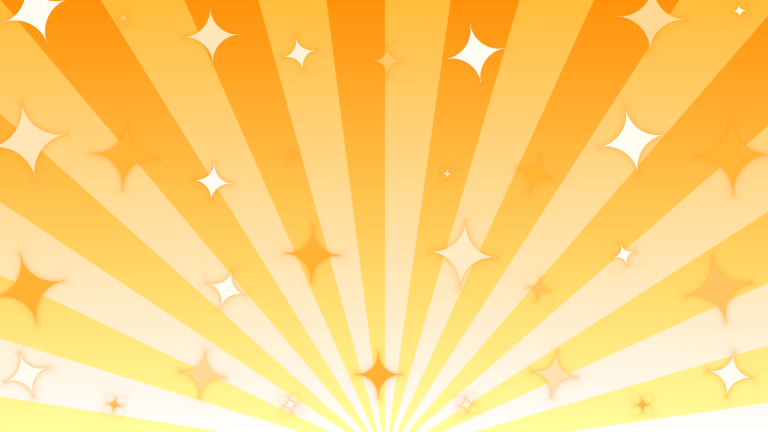
Give the GLSL for this background, as a Shadertoy shader.

```glsl
const float TAU = 6.2831853;

const vec3 DARK_TOP = vec3(1.0, 0.57, 0.04);
const vec3 DARK_BOTTOM = vec3(1.0, 1.0, 0.62);
const vec3 LIGHT_TOP = vec3(1.0, 0.74, 0.23);
const vec3 LIGHT_BOTTOM = vec3(1.0, 1.0, 1.0);
const vec3 STAR_ORANGE = vec3(1.0, 0.70, 0.20);
const vec3 STAR_WHITE = vec3(1.0, 0.99, 0.95);
const vec3 STAR_SHADOW = vec3(1.0, 0.58, 0.10);

const vec2 RAY_ORIGIN = vec2(0.891, -0.060);
const float RAY_ANGLE = TAU / 44.0;
const float LEFT_PINCH = 0.11;

const int ROWS = 4;
const int COLUMNS = 9;
const vec2 FIRST_STAR = vec2(0.088, 0.917);
const vec2 STAR_PITCH = vec2(0.2037, -0.273);
const float STAR_TILT = 0.7;
const float MIN_RADIUS = 0.011;
const float SHADOW_WIDTH = 0.006;
const float SHADOW_STRENGTH = 0.4;

// Waves along each star row: mean, amplitude, peak column, period
const vec4 SHIFT[ROWS] = vec4[](
    vec4(-0.006, 0.0, 0.0, 1.0), vec4(-0.037, 0.037, 1.5, 8.0),
    vec4(-0.020, 0.050, 2.3, 9.0), vec4(-0.027, 0.0, 0.0, 1.0));
const vec4 RISE[ROWS] = vec4[](
    vec4(0.0, 0.058, 0.0, 8.0), vec4(-0.015, -0.050, 2.0, 3.5),
    vec4(0.0, -0.040, 0.0, 2.0), vec4(0.0, 0.035, 0.0, 2.0));
const vec4 RADIUS[ROWS] = vec4[](
    vec4(0.044, 0.035, 4.7, 2.35), vec4(0.044, 0.046, 0.0, 8.0),
    vec4(0.040, 0.042, 0.0, 2.6), vec4(0.034, 0.018, 0.0, 2.0));
const vec4 WHITENESS[ROWS] = vec4[](
    vec4(0.65, 0.40, 0.0, 2.6), vec4(0.50, 0.60, 2.0, 2.5),
    vec4(0.90, 1.00, 1.5, 2.75), vec4(0.55, 0.55, 0.0, 2.7));

float hash(vec2 p) {
    return fract(sin(dot(p, vec2(127.1, 311.7))) * 43758.5453);
}

float wave(vec4 w, float column) {
    return w.x + w.y * cos(TAU * (column - w.z) / w.w);
}

mat2 rotation(float a) {
    float c = cos(a), s = sin(a);
    return mat2(c, s, -s, c);
}

// Four points joined by inward circular arcs
float starDistance(vec2 p, float radius) {
    vec2 q = abs(p);
    return max(radius - length(q - radius), max(q.x, q.y) - radius);
}

vec3 sunburst(vec2 p, float pixel) {
    vec2 d = p - RAY_ORIGIN;
    float phase = atan(d.x, d.y) / RAY_ANGLE;
    phase -= LEFT_PINCH * smoothstep(0.0, 0.9, -phase);
    float fromLight = abs(mod(phase + 0.5, 2.0) - 1.0);
    float soft = pixel / (length(d) * RAY_ANGLE);
    float dark = smoothstep(0.5 - soft, 0.5 + soft, fromLight);
    return mix(mix(LIGHT_BOTTOM, LIGHT_TOP, p.y),
               mix(DARK_BOTTOM, DARK_TOP, p.y), dark);
}

vec3 addStar(vec3 color, vec2 p, int row, int column, float pixel) {
    float c = float(column);
    float radius = wave(RADIUS[row], c);
    if (radius < MIN_RADIUS) return color;

    vec2 cell = vec2(c, float(row));
    vec2 center = FIRST_STAR + cell * STAR_PITCH
                + vec2(wave(SHIFT[row], c), wave(RISE[row], c));
    float tilt = (hash(cell) - 0.5) * STAR_TILT;
    float d = starDistance(rotation(tilt) * (p - center), radius);

    float whiteness = clamp(wave(WHITENESS[row], c), 0.0, 1.0);
    float shadow = SHADOW_STRENGTH * exp(-max(d, 0.0) / SHADOW_WIDTH);
    color = mix(color, STAR_SHADOW, shadow);
    vec3 fill = mix(STAR_ORANGE, STAR_WHITE, whiteness);
    return mix(color, fill, 1.0 - smoothstep(-pixel, pixel, d));
}

void mainImage(out vec4 fragColor, in vec2 fragCoord) {
    vec2 p = fragCoord / iResolution.y;
    float pixel = 0.75 / iResolution.y;
    vec3 color = sunburst(p, pixel);

    for (int row = 0; row < ROWS; row++)
        for (int column = 0; column < COLUMNS; column++)
            color = addStar(color, p, row, column, pixel);

    fragColor = vec4(color, 1.0);
}
```
